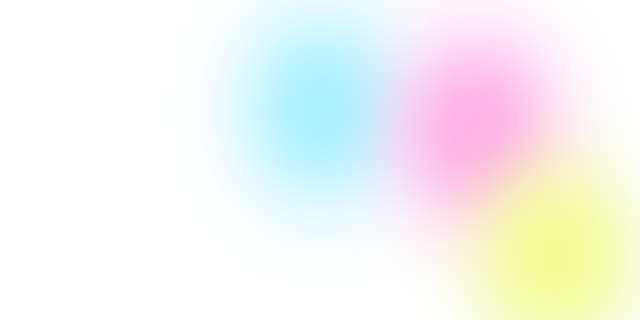
A Shadertoy shader for this background:

```glsl
// Three soft pastel glows, cyan, pink and yellow, drifting on a white ground.

#define GROUND      vec3(0.996, 0.998, 0.998)
#define CYAN        vec3(0.675, 0.945, 1.000)
#define PINK        vec3(0.995, 0.690, 0.910)
#define YELLOW      vec3(0.950, 0.990, 0.590)
#define CYAN_POS    vec2(1.005, 0.660)
#define PINK_POS    vec2(1.490, 0.590)
#define YELLOW_POS  vec2(1.735, 0.200)
#define GLOW_RADIUS vec2(0.260, 0.300)
#define FALLOFF     2.5

// Coverage of a blurred ellipse: full at its centre, fading smoothly outward
float glow(vec2 p, vec2 centre) {
    float r = length((p - centre) / GLOW_RADIUS);
    return exp(-pow(r, FALLOFF));
}

void mainImage(out vec4 fragColor, in vec2 fragCoord) {
    // Canvas heights, origin at the lower left
    vec2 p = fragCoord / iResolution.y;

    // Layer the glows from back to front
    vec3 color = GROUND;
    color = mix(color, CYAN, glow(p, CYAN_POS));
    color = mix(color, PINK, glow(p, PINK_POS));
    color = mix(color, YELLOW, glow(p, YELLOW_POS));

    fragColor = vec4(color, 1.0);
}
```
